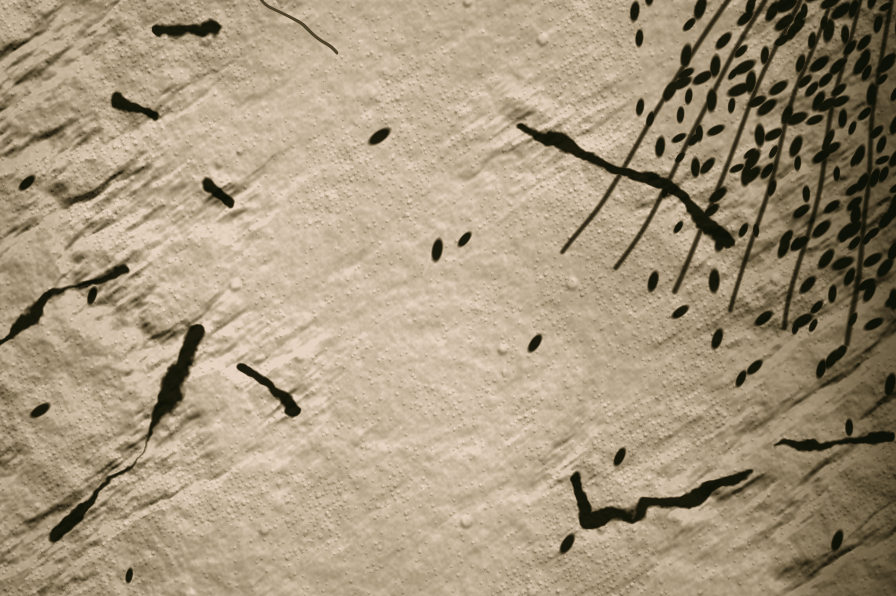
This texture is drawn by a Shadertoy shader. Its source:

```glsl
#define SUN vec2(0.3, 0.95)
#define BRIGHT_TONE 0.81
#define EDGE_TONE 0.64
#define SHADOW_DEPTH 0.88
#define RELIEF_STRENGTH 0.30
#define STRATA_ANGLE 0.68
#define LEAF_ANGLE 1.0
#define LEAF_SCALE 24.0
#define STEM_COUNT 7
#define LEDGE_COUNT 12

// Start and end of each main overhang
const vec4 LEDGES[LEDGE_COUNT] = vec4[LEDGE_COUNT](
    vec4(0.00, 0.43, 0.21, 0.55), vec4(0.09, 0.09, 0.22, 0.21),
    vec4(0.22, 0.21, 0.32, 0.44), vec4(0.21, 0.84, 0.26, 0.81),
    vec4(0.26, 0.93, 0.36, 0.95), vec4(0.34, 0.70, 0.38, 0.67),
    vec4(0.42, 0.38, 0.48, 0.33), vec4(0.88, 0.79, 1.07, 0.71),
    vec4(1.07, 0.71, 1.21, 0.60), vec4(0.97, 0.21, 1.00, 0.12),
    vec4(1.00, 0.12, 1.26, 0.21), vec4(1.30, 0.24, 1.51, 0.26));

float hash(vec2 p) {
    return fract(sin(dot(p, vec2(127.1, 311.7))) * 43758.5453);
}

mat2 turn(float angle) {
    float c = cos(angle), s = sin(angle);
    return mat2(c, -s, s, c);
}

float noise(vec2 p) {
    vec2 i = floor(p), f = fract(p);
    f = f * f * (3.0 - 2.0 * f);
    return mix(mix(hash(i), hash(i + vec2(1, 0)), f.x),
               mix(hash(i + vec2(0, 1)), hash(i + vec2(1, 1)), f.x), f.y);
}

float fbm(vec2 p) {
    float sum = 0.0, amp = 0.5;
    for (int i = 0; i < 5; i++) {
        sum += amp * noise(p);
        p = mat2(1.6, 1.2, -1.2, 1.6) * p + 3.7;
        amp *= 0.5;
    }
    return sum;
}

float segment(vec2 p, vec2 a, vec2 b) {
    vec2 ab = b - a;
    return length(p - a - ab * clamp(dot(p - a, ab) / dot(ab, ab), 0.0, 1.0));
}

// Height of slabs, rubble and fine soil
float relief(vec2 p, float rough) {
    vec2 q = turn(STRATA_ANGLE) * p;
    float slabs = smoothstep(0.0, 0.12, abs(fbm(q * vec2(3.5, 9.0) + 3.0) - 0.47));
    return rough * (0.045 * slabs + 0.07 * fbm(p * 14.0)) + 0.007 * fbm(p * 45.0);
}

// Lit grains with a shaded foot, as an offset to the tone
float pebbles(vec2 p, float scale, float amount) {
    vec2 q = turn(0.5) * p * scale, id = floor(q);
    vec2 jitter = vec2(hash(id), hash(id + 17.0)) - 0.5;
    vec2 d = (fract(q) - 0.5 - 0.45 * jitter) * turn(0.5);
    float r = 0.12 + 0.14 * hash(id + 31.0);
    float soft = 0.06 + scale / iResolution.y;
    float body = 1.0 - smoothstep(r - soft, r + soft, length(d));
    float foot = 1.0 - smoothstep(r - soft, r + soft, length(d + SUN * 0.16));
    return step(hash(id + 5.0), amount) * mix(-0.24 * foot, 0.07 + 0.3 * dot(d, SUN), body);
}

float canopy(vec2 p) {
    return 0.8 * smoothstep(0.98, 1.4, p.x + 0.25 * (p.y - 0.75)) * smoothstep(0.28, 0.6, p.y);
}

// Shadow of scattered leaves
float leaves(vec2 p, float seed) {
    mat2 m = turn(LEAF_ANGLE);
    vec2 q = m * p * LEAF_SCALE + seed;
    float shade = 0.0;
    for (int y = -1; y <= 1; y++)
    for (int x = -1; x <= 1; x++) {
        vec2 id = floor(q) + vec2(x, y);
        vec2 centre = id + 0.5 + 0.8 * (vec2(hash(id), hash(id + 9.0)) - 0.5);
        vec2 d = turn(1.2 * (hash(id + 23.0) - 0.5)) * (q - centre);
        float size = 0.65 + 0.5 * hash(id + 41.0);
        float blade = length(d / vec2(0.46, 0.20)) / size;
        float present = step(hash(id + 61.0), canopy(((centre - seed) / LEAF_SCALE) * m));
        shade = max(shade, present * (1.0 - smoothstep(0.7, 1.2, blade)));
    }
    return shade;
}

float stems(vec2 p) {
    p += 0.035 * (vec2(noise(p * 6.0), noise(p * 6.0 + 8.0)) - 0.5);
    float d = 1.0;
    for (int i = 0; i < STEM_COUNT; i++) {
        float k = float(i);
        vec2 root = vec2(1.24 + 0.055 * k, 1.03);
        d = min(d, segment(p, root, root + vec2(-0.30 + 0.04 * k, -0.45 - 0.03 * k)));
    }
    return 0.85 * (1.0 - smoothstep(0.001, 0.007, d));
}

void mainImage(out vec4 fragColor, in vec2 fragCoord) {
    vec2 p = fragCoord / iResolution.y;
    float px = 1.0 / iResolution.y;
    float patches = fbm(p * 5.0);
    vec2 warped = p + 0.07 * (vec2(fbm(p * 12.0), fbm(p * 12.0 + 7.0)) - 0.48);

    // Overhangs and the broken ground beside them
    float gap = 1.0, ledge = 1.0;
    for (int i = 0; i < LEDGE_COUNT; i++)
        ledge = min(ledge, segment(warped, LEDGES[i].xy, LEDGES[i].zw));
    gap = ledge - 0.017 * noise(p * 17.0);
    float left = 1.0 - smoothstep(0.2, 0.55, p.x + 0.5 * (patches - 0.48));
    float right = smoothstep(1.1, 1.45, p.x + 0.4 * (patches - 0.48));
    float rough = max(max(0.75 * left, 0.8 * right), 0.85 * exp(-ledge * 18.0)) + 0.06;

    // Dusty ground, brightest in the middle
    float away = length((p - vec2(0.72, 0.52)) * vec2(0.95, 1.0));
    float tone = mix(BRIGHT_TONE, EDGE_TONE, smoothstep(0.2, 0.9, away));
    tone += 0.10 * (patches - 0.48) + 0.06 * (noise(p * 190.0) - 0.5);
    tone -= 0.10 * exp(-12.0 * dot(p - vec2(1.16, 0.46), p - vec2(1.16, 0.46)));
    float sweep = length((p - vec2(0.74, 0.38)) * vec2(0.8, 1.3));
    tone += 0.05 * (noise(vec2(sweep * 95.0, p.x * 5.0)) - 0.5) * exp(-40.0 * pow(sweep - 0.2, 2.0));

    // Sunlight over the relief, then loose gravel
    float slope = (relief(p, rough) - relief(p + SUN * 0.005, rough)) / 0.005;
    tone *= 1.0 + clamp(RELIEF_STRENGTH * slope, -0.75, 0.13);
    float gravel = smoothstep(0.42, 0.62, fbm(p * 6.0 + 20.0));
    tone += pebbles(p, 105.0, 0.15 + 0.6 * gravel) + 0.8 * pebbles(p + 3.0, 62.0, 0.35 * gravel);
    tone += pebbles(p + 7.0, 26.0, 0.025);

    // Fallen twig and pale straw
    vec2 bent = p + 0.012 * (noise(p * 22.0) - 0.5);
    float twig = segment(bent, vec2(0.43, 1.01), vec2(0.565, 0.912));
    float straw = segment(bent, vec2(0.74, 0.61), vec2(0.71, 0.54));
    tone = mix(tone, 0.30, 1.0 - smoothstep(0.002, 0.002 + 1.5 * px, twig));
    tone = mix(tone, 0.86, 0.6 * (1.0 - smoothstep(0.0005, 0.0005 + 1.5 * px, straw)));

    // Cast shadows and the gloom at the right
    float shade = max(stems(p), max(leaves(p, 0.0), leaves(p, 37.3)));
    shade = max(shade, 1.0 - smoothstep(-0.003, 0.003, gap));
    tone *= 1.0 - 0.5 * smoothstep(1.2, 1.55, p.x + 0.3 * (patches - 0.48));
    tone *= 1.0 - SHADOW_DEPTH * shade;
    tone = clamp(tone, 0.05, 0.9);

    // Warm earth ramp
    vec3 earth = vec3(tone, tone * (0.83 + 0.1 * tone), tone * (0.42 + 0.47 * tone));
    earth.g += 0.02 * (1.0 - smoothstep(0.05, 0.2, tone));
    fragColor = vec4(earth, 1.0);
}
```
